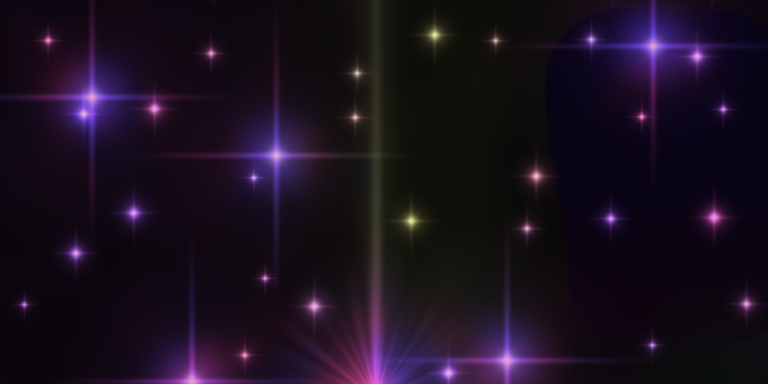
Reproduce this background procedurally as a Shadertoy shader.

```glsl
// Dark violet night sky with soft cross-flare stars, a green light beam and faint haze.

vec2 hash2(vec2 p) {
    vec3 q = fract(p.xyx * vec3(0.1031, 0.1030, 0.0973));
    q += dot(q, q.yzx + 33.33);
    return fract((q.xx + q.yz) * q.zy);
}

float gradientNoise(vec2 p) {
    vec2 cell = floor(p), f = fract(p);
    vec2 u = f * f * f * (f * (f * 6.0 - 15.0) + 10.0);
    vec2 e = vec2(0, 1);
    float a = dot(hash2(cell) * 2.0 - 1.0, f);
    float b = dot(hash2(cell + e.yx) * 2.0 - 1.0, f - e.yx);
    float c = dot(hash2(cell + e.xy) * 2.0 - 1.0, f - e.xy);
    float d = dot(hash2(cell + e.yy) * 2.0 - 1.0, f - e.yy);
    return mix(mix(a, b, u.x), mix(c, d, u.x), u.y);
}

float bell(float x, float width) {
    return exp(-x * x / (width * width));
}

// Violet and pink light that turns green around the beam
vec3 lightTint(vec2 p) {
    float warm = smoothstep(-0.35, 0.35, gradientNoise(p * 5.0 + 7.0));
    vec3 violet = mix(vec3(0.48, 0.28, 1.0), vec3(0.95, 0.27, 0.68), warm);
    float green = bell(p.x - 1.1, 0.24) * smoothstep(0.05, 0.45, p.y);
    return mix(violet, vec3(0.45, 0.62, 0.22), green);
}

// Two thin tapering rays crossing at the origin
float crossRays(vec2 d, vec2 reach, float width) {
    vec2 taper = max(1.0 - abs(d) / reach, 0.0);
    taper *= sqrt(taper);
    return taper.x * bell(d.y, width) + taper.y * bell(d.x, width);
}

vec3 skyColor(vec2 p) {
    float haze = gradientNoise(p * 3.0) + 0.5 * gradientNoise(p * 7.0 + 3.0);
    vec3 sky = mix(vec3(0.047, 0.022, 0.055), vec3(0.055, 0.054, 0.036), bell(p.x - 1.15, 0.4));
    sky *= 1.0 + 0.5 * haze;

    // Navy patch with a rounded, slightly wavy border
    vec2 q = abs(p - vec2(1.76, 0.54)) - vec2(0.12, 0.27);
    float border = length(max(q, 0.0)) - 0.19 + 0.03 * sin(p.y * 7.0 + p.x * 4.0);
    vec3 navy = mix(vec3(0.055, 0.012, 0.055), vec3(0.025, 0.012, 0.075), smoothstep(0.1, 0.6, p.y));
    sky = mix(navy, sky, smoothstep(-0.006, 0.006, border));
    return sky + vec3(0.0, 0.035, 0.005) * bell(length(p - vec2(1.9, 0.0)), 0.2);
}

vec3 smallStars(vec2 p) {
    vec3 light = vec3(0);
    vec2 grid = p * 4.0;
    for (int k = 0; k < 9; k++) {
        vec2 cell = floor(grid) + vec2(k % 3, k / 3) - 1.0;
        vec2 center = (cell + 0.1 + 0.8 * hash2(cell + 11.0)) / 4.0;
        vec2 trait = hash2(cell + 47.0);
        if (trait.x > 0.8) continue;
        float size = mix(0.65, 1.2, trait.y);
        vec2 d = (p - center) / size;
        float r = length(d);
        vec3 tint = mix(lightTint(center), vec3(0.75, 0.45, 0.4), 0.5 * hash2(cell + 83.0).x);
        light += tint * (0.4 * bell(r, 0.016) + 0.2 * bell(r, 0.034)) * size;
        light += tint * 0.25 * crossRays(d, vec2(0.07, 0.085), 0.004);
        light += vec3(0.28) * bell(r, 0.01);
    }
    return light;
}

vec3 largeStars(vec2 p) {
    vec3 light = vec3(0);
    vec3 tint = lightTint(p);
    for (int k = 0; k < 6; k++) {
        // Uneven walk to the right with a swinging height
        float i = float(k);
        float swing = 0.78 + i * (3.787 + i * (0.0833 * i - 1.96));
        vec2 center = vec2(0.16 + 0.3 * i + 0.08 * cos(1.05 * i), 0.42 + 0.46 * cos(swing));
        vec2 d = p - center;
        float r = length(d);
        bool isBeam = k == 3;

        vec2 reach = isBeam ? vec2(0.4, 1.9) : vec2(0.42, 0.43);
        light += tint * 0.36 * crossRays(d, reach, isBeam ? 0.016 : 0.008);
        light += tint * (0.4 * bell(r, 0.085) + 0.09 * bell(r, 0.2));
        light += vec3(0.3, 0.27, 0.22) * bell(r, 0.024);

        // Wide skirt and radial streaks around the beam foot
        if (isBeam) {
            float streak = gradientNoise(vec2(atan(d.y, d.x) * 9.0, r * 2.0));
            light += tint * 0.25 * bell(r, 0.23) * (1.0 + 0.8 * streak);
            light += tint * 0.09 * bell(d.x, 0.055);
        }
    }
    return light;
}

void mainImage(out vec4 fragColor, in vec2 fragCoord) {
    vec2 p = fragCoord / iResolution.y;
    vec3 color = skyColor(p) + smallStars(p) + largeStars(p);
    fragColor = vec4(min(color, vec3(0.85)), 1.0);
}
```
